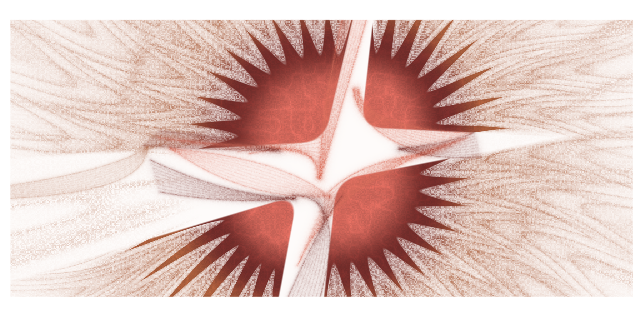
Reproduce this background procedurally as a Shadertoy shader.

```glsl
// Four feathered crimson fans and gauzy veils around a pale four-pointed star.
const vec3 PAPER = vec3(0.995, 0.985, 0.98);
const vec3 RED = vec3(0.82, 0.38, 0.33);
const vec3 MAROON = vec3(0.43, 0.14, 0.13);
const vec3 RUST = vec3(0.65, 0.34, 0.20);
const vec3 CORAL = vec3(0.86, 0.44, 0.36);
const vec3 UMBER = vec3(0.50, 0.22, 0.20);
const vec2 FRAME_MIN = vec2(0.03, 0.07);
const vec2 FRAME_MAX = vec2(1.98, 0.94);
const float TAU = 6.28318;
const float CORNER = 0.07;   // rounding of each fan near its apex
const float GRAIN = 256.0;   // speckles per canvas height
const int LAYERS = 5;        // nested feather outlines
const int STRANDS = 9;       // threads in each veil
const int SEGMENTS = 12;     // straight pieces in each thread

float hash(vec2 p) { return fract(sin(dot(p, vec2(127.1, 311.7))) * 43758.55); }

float noise(vec2 p) {
    vec2 i = floor(p), f = fract(p);
    f = f * f * (3.0 - 2.0 * f);
    return mix(mix(hash(i), hash(i + vec2(1, 0)), f.x),
               mix(hash(i + vec2(0, 1)), hash(i + vec2(1, 1)), f.x), f.y);
}

float ridge(vec2 p) { return pow(1.0 - abs(2.0 * noise(p) - 1.0), 6.0); }

float smoothMin(float a, float b, float k) {
    float h = max(k - abs(a - b), 0.0) / k;
    return min(a, b) - h * h * k * 0.25;
}

float cross2(vec2 a, vec2 b) { return a.x * b.y - a.y * b.x; }

float segmentDistance(vec2 p, vec2 a, vec2 b) {
    vec2 ab = b - a;
    return length(p - a - ab * clamp(dot(p - a, ab) / dot(ab, ab), 0.0, 1.0));
}

// A wedge with a solid core and nested feathers outside it.
void fan(inout vec3 col, vec2 p, vec2 apex, float start, float span,
         float count, float radius, float reach) {
    vec2 q = p - apex;
    float s = length(q) / radius;
    float angle = mod(atan(q.y, q.x) - start + 1.0, TAU) - 1.0;
    vec2 e0 = vec2(cos(start), sin(start));
    vec2 e1 = vec2(cos(start + span), sin(start + span));
    float inside = smoothMin(cross2(e0, q), cross2(q, e1), CORNER);
    float mask = smoothstep(0.0, 2.0 / iResolution.y, inside);
    float t = angle / span * count + 0.22 * sin(s * 1.7 + apex.x * 7.0);
    float x = fract(t) - 0.5;
    float speckle = hash(floor(p * GRAIN));

    // Feathers: outlines outlast the haze as both fade outward
    float away = max(s - 1.0, 0.0);
    float lines = 0.5 * ridge(vec2(t * 4.0, s * 1.1)), haze = 0.12;
    for (int i = 0; i < LAYERS; i++) {
        float row = float(i);
        float f = s - 1.03 - 0.27 * row - 0.05 * row * row - reach * x * x * (1.0 + 0.7 * row);
        lines += 0.7 * exp(-abs(f) * 15.0);
        haze += 0.6 * smoothstep(-0.02, 0.03, f) * exp(-max(f, 0.0) * 2.2);
    }
    float cover = 1.0 - exp(-1.2 * lines * exp(-0.6 * away) - 1.5 * haze * exp(-1.0 * away));
    cover *= (0.4 + 0.75 * speckle) * smoothstep(0.0, 0.02, inside);
    col = mix(col, mix(UMBER, RUST, smoothstep(1.1, 1.8, s)), clamp(cover, 0.0, 1.0));

    // Core: red heart, maroon rim, rust spikes between the feathers
    float body = 1.0 - smoothstep(-0.03, 0.05, s - 1.0 - reach * x * x);
    vec3 heart = mix(RED, MAROON, smoothstep(0.55, 1.08, s));
    heart = mix(heart, RUST, smoothstep(1.15, 1.7, s));
    heart *= 0.92 + 0.12 * speckle + 0.10 * ridge(p * 28.0);
    col = mix(col, heart, body * mask * 0.95);
}

// A sheet of threads sweeping from one quadratic curve to another.
void veil(inout vec3 col, vec2 p, vec3 tint, float strength,
          vec2 a0, vec2 b0, vec2 c0, vec2 a1, vec2 b1, vec2 c1) {
    float ink = 0.0;
    for (int i = 0; i < STRANDS; i++) {
        float m = float(i) / float(STRANDS - 1), d = 9.0;
        vec2 a = mix(a0, a1, m), b = mix(b0, b1, m), c = mix(c0, c1, m), last = a;
        for (int j = 1; j <= SEGMENTS; j++) {
            float u = float(j) / float(SEGMENTS);
            vec2 next = mix(mix(a, b, u), mix(b, c, u), u);
            d = min(d, segmentDistance(p, last, next));
            last = next;
        }
        float rim = i == 0 || i == STRANDS - 1 ? 1.0 : 0.3;
        ink += rim * exp(-d * 380.0) + 0.14 * exp(-d * 130.0);
    }
    float speckle = 0.6 + 0.5 * hash(floor(p * GRAIN) + 7.0);
    col = mix(col, tint, clamp((1.0 - exp(-ink * strength)) * speckle, 0.0, 1.0));
}

void mainImage(out vec4 fragColor, in vec2 fragCoord) {
    vec2 p = fragCoord / iResolution.y;
    p.x += 1.0 - 0.5 * iResolution.x / iResolution.y;
    vec3 col = PAPER;
    // Faint fibres streaming to both sides
    vec2 q = p - vec2(1.03, 0.5);
    float fibre = ridge(vec2(atan(q.y, abs(q.x)) * 16.0, length(q) * 2.0 + step(0.0, q.x) * 9.0));
    float side = smoothstep(0.38, 0.6, abs(q.x));
    col = mix(col, RUST, side * (0.03 + 0.25 * fibre) * hash(floor(p * GRAIN) + 3.0));
    // Fans
    fan(col, p, vec2(1.015, 0.555), 1.34, 1.86, 9.0, 0.275, 2.2);
    fan(col, p, vec2(1.125, 0.600), -0.05, 1.51, 7.0, 0.24, 3.6);
    fan(col, p, vec2(0.934, 0.395), 3.43, 1.10, 6.0, 0.25, 5.0);
    fan(col, p, vec2(1.050, 0.440), -1.68, 1.87, 9.0, 0.265, 2.2);
    // Veils bordering the star
    veil(col, p, CORAL, 0.8, vec2(1, 0.445), vec2(1.04, 0.57), vec2(1.145, 0.94), vec2(1, 0.445), vec2(1, 0.635), vec2(1.07, 0.94));
    veil(col, p, CORAL, 0.8, vec2(1.104, 0.72), vec2(1.125, 0.58), vec2(1.33, 0.52), vec2(1.12, 0.72), vec2(1.13, 0.6), vec2(1.47, 0.583));
    veil(col, p, CORAL, 0.8, vec2(1.023, 0.396), vec2(1.133, 0.505), vec2(1.354, 0.52), vec2(0.93, 0.17), vec2(1.04, 0.44), vec2(1.46, 0.57));
    veil(col, p, CORAL, 0.5, vec2(1.03, 0.385), vec2(0.885, 0.505), vec2(0.534, 0.536), vec2(1.03, 0.385), vec2(0.755, 0.375), vec2(0.534, 0.536));
    veil(col, p, CORAL, 0.8, vec2(0.992, 0.445), vec2(1, 0.57), vec2(0.78, 0.52), vec2(1, 0.57), vec2(0.86, 0.52), vec2(0.495, 0.57));
    veil(col, p, UMBER, 0.6, vec2(1.07, 0.39), vec2(1, 0.3), vec2(0.9, 0.07), vec2(0.915, 0.39), vec2(1.09, 0.39), vec2(1, 0.07));
    veil(col, p, UMBER, 0.6, vec2(0.92, 0.38), vec2(0.7, 0.39), vec2(0.47, 0.5), vec2(0.92, 0.38), vec2(0.72, 0.36), vec2(0.5, 0.4));
    veil(col, p, UMBER, 0.6, vec2(1.25, 0.535), vec2(1.4, 0.55), vec2(1.48, 0.585), vec2(1.25, 0.535), vec2(1.36, 0.5), vec2(1.5, 0.51));
    veil(col, p, UMBER, 0.5, vec2(0.87, 0.53), vec2(0.7, 0.53), vec2(0.45, 0.545), vec2(0.87, 0.53), vec2(0.72, 0.57), vec2(0.5, 0.59));
    veil(col, p, RUST, 0.3, vec2(0.03, 0.38), vec2(0.46, 0.4), vec2(0.46, 0.54), vec2(0.03, 0.42), vec2(0.36, 0.47), vec2(0.46, 0.54));
    // White margin
    vec2 gap = min(p - FRAME_MIN, FRAME_MAX - p);
    float framed = smoothstep(0.0, 1.5 / iResolution.y, min(gap.x, gap.y));
    fragColor = vec4(mix(vec3(1.0), col, framed), 1.0);
}
```
